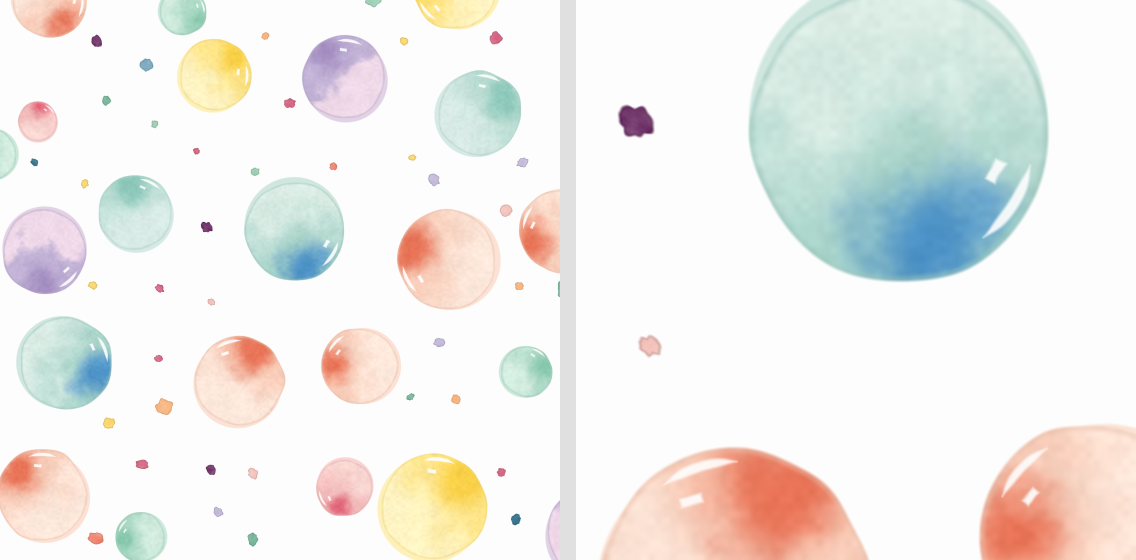
Left: the whole. Right: its middle third, enlarged.
Give the GLSL for this pattern, as a three.js fragment shader.

```glsl
// Watercolour bubbles with soft washes and small paint dots scattered on white paper.
varying vec2 vUv;

const vec3 PAPER = vec3(0.994, 0.994, 0.993);
const float BALL_CELL = 0.25;                 // spacing of the large bubbles
const vec2 BALL_SHIFT = vec2(0.09, 0.06);
const vec2 BIG_RADIUS = vec2(0.060, 0.096);   // smallest and largest
const vec2 SMALL_RADIUS = vec2(0.035, 0.052);
const float DOT_CELL = 0.108;                 // spacing of the paint dots
const vec2 DOT_RADIUS = vec2(0.006, 0.0115);
const float DOT_GAP = 0.026;                  // clear paper between dot and bubble
const float SOFT = 0.0014;                    // edge softness

struct Ball { vec2 center; float radius; float kind; };

float hash(vec2 p) { return fract(sin(dot(p, vec2(127.1, 311.7))) * 43758.5453); }
vec2 hash2(vec2 p) { return vec2(hash(p), hash(p + 57.3)); }

float noise(vec2 p) {
  vec2 i = floor(p), f = fract(p);
  f = f * f * (3.0 - 2.0 * f);
  return mix(mix(hash(i), hash(i + vec2(1.0, 0.0)), f.x),
             mix(hash(i + vec2(0.0, 1.0)), hash(i + 1.0), f.x), f.y);
}

float fbm(vec2 p) {
  float sum = 0.0, amp = 0.53;
  for (int i = 0; i < 4; i++) { sum += amp * noise(p); p = p * 2.1 + 7.7; amp *= 0.5; }
  return sum;
}

float cover(float d) { return 1.0 - smoothstep(-SOFT, SOFT, d); }

// Pale wash, body wash and concentrated pigment of each bubble kind
void bubbleColors(float k, out vec3 pale, out vec3 body, out vec3 deep) {
  pale = vec3(0.99, 0.91, 0.86); body = vec3(0.97, 0.80, 0.72); deep = vec3(0.90, 0.39, 0.27);
  if (k == 1.0) { pale = vec3(1.0, 0.96, 0.77); body = vec3(0.99, 0.89, 0.52); deep = vec3(0.98, 0.81, 0.24); }
  if (k == 2.0) { pale = vec3(0.86, 0.93, 0.90); body = vec3(0.66, 0.83, 0.79); deep = vec3(0.24, 0.53, 0.78); }
  if (k == 3.0) { pale = vec3(0.83, 0.93, 0.88); body = vec3(0.67, 0.85, 0.77); deep = vec3(0.50, 0.77, 0.66); }
  if (k == 4.0) { pale = vec3(0.94, 0.85, 0.91); body = vec3(0.76, 0.70, 0.84); deep = vec3(0.62, 0.53, 0.74); }
  if (k == 6.0) { pale = vec3(0.98, 0.85, 0.83); body = vec3(0.95, 0.73, 0.73); deep = vec3(0.88, 0.34, 0.43); }
  if (k == 7.0) { pale = vec3(0.85, 0.92, 0.90); body = vec3(0.73, 0.87, 0.83); deep = vec3(0.52, 0.77, 0.71); }
}

vec3 dotColor(float h) {
  float k = floor(h * 11.0);
  if (k < 1.0) return vec3(0.93, 0.46, 0.37);
  if (k < 2.0) return vec3(0.97, 0.67, 0.43);
  if (k < 3.0) return vec3(0.98, 0.82, 0.34);
  if (k < 4.0) return vec3(0.57, 0.79, 0.68);
  if (k < 5.0) return vec3(0.40, 0.68, 0.56);
  if (k < 6.0) return vec3(0.12, 0.39, 0.50);
  if (k < 7.0) return vec3(0.43, 0.62, 0.72);
  if (k < 8.0) return vec3(0.73, 0.69, 0.83);
  if (k < 9.0) return vec3(0.95, 0.73, 0.70);
  if (k < 10.0) return vec3(0.82, 0.33, 0.46);
  return vec3(0.38, 0.12, 0.35);
}

// Bubble of the staggered grid near p, offset by whole cells
Ball ballNear(vec2 p, vec2 offset) {
  vec2 g = (p + BALL_SHIFT) / BALL_CELL;
  float row = floor(g.y) + offset.y;
  float stagger = 0.5 * mod(row, 2.0);
  vec2 id = vec2(floor(g.x - stagger) + offset.x, row);
  float kind = mod(id.x * 3.0 + id.y * 2.0, 8.0);
  vec2 range = (kind == 3.0 || kind == 6.0) ? SMALL_RADIUS : BIG_RADIUS;
  float r = mix(range.x, range.y, hash(id + 3.7));
  vec2 jitter = (hash2(id + 11.0) - 0.5) * (0.28 - 2.0 * r) * vec2(0.9, 1.2);
  return Ball((id + 0.5 + vec2(stagger, 0.0)) * BALL_CELL - BALL_SHIFT + jitter, r, kind);
}

float ballDistance(vec2 p) {
  float d = 1.0;
  for (int j = -1; j <= 1; j++) for (int i = -1; i <= 1; i++) {
    Ball b = ballNear(p, vec2(float(i), float(j)));
    d = min(d, length(p - b.center) - b.radius);
  }
  return d;
}

vec3 paintBall(vec3 col, vec2 p, Ball b) {
  vec2 u = (p - b.center) / b.radius;
  float len = length(u);
  if (len > 1.3) return col;
  vec2 n = u / max(len, 0.001), seed = floor(b.center * 700.0);
  vec3 pale, body, deep;
  bubbleColors(b.kind, pale, body, deep);
  float angle = 6.2832 * hash(seed);
  vec2 dir = vec2(cos(angle), sin(angle));

  // Offset pale layer behind the bubble
  float ghost = cover((length(u + dir * 0.09) - 1.0) * b.radius);
  col = mix(col, mix(pale, body, 0.45), ghost * 0.8);

  // Washes spreading toward one side, with pooled pigment
  float flow = fbm(u * 1.9 + seed) - 0.5;
  float edge = b.kind == 4.0 ? 0.22 : 0.75;
  vec3 paint = mix(pale, body, smoothstep(-edge, edge, dot(u, dir) + flow * 1.5));
  float pool = 1.0 - smoothstep(0.05, 0.75, length(u - dir * 0.72) + flow * 0.7);
  paint = mix(paint, deep, pool * 0.85);
  float d = (len - 1.0 - 0.07 * (noise(n * 2.2 + seed) - 0.5)) * b.radius;
  paint = mix(paint, body * 0.94, 0.55 * smoothstep(-0.005, -0.0005, d));
  paint += 0.035 * (noise(p * 230.0) - 0.5) + 0.05 * (fbm(p * 45.0) - 0.5);

  // Unpainted glints: a tapered arc at the rim and a short dash
  float turn = angle + (hash(seed + 5.0) < 0.5 ? 0.75 : -0.75);
  vec2 g = vec2(cos(turn), sin(turn));
  float taper = smoothstep(0.94, 1.0, dot(n, g));
  float arc = cover((abs(len - 0.89) - 0.035 * taper) * b.radius) * step(0.01, taper);
  vec2 q = abs(vec2(dot(u, vec2(-g.y, g.x)) - 0.12, dot(u, g) - 0.66) + 0.1 * flow);
  float dash = cover(max(q.x - 0.08, q.y - 0.033) * b.radius);
  paint = mix(paint, PAPER, 0.9 * max(arc, dash));
  return mix(col, paint, cover(d));
}

vec3 paintDot(vec3 col, vec2 p, vec2 id) {
  vec2 c = (id + 0.5 + 0.66 * (hash2(id + 31.0) - 0.5)) * DOT_CELL;
  vec2 q = p - c;
  if (length(q) > 0.035 || ballDistance(c) < DOT_GAP) return col;
  float r = mix(DOT_RADIUS.x, DOT_RADIUS.y, hash(id + 8.0)) + 0.007 * step(0.88, hash(id + 19.0));
  float a = 6.2832 * hash(id + 2.0);
  q = mat2(cos(a), sin(a), -sin(a), cos(a)) * q * vec2(1.0, 1.0 + 0.3 * hash(id + 6.0));
  float len = length(q);
  vec2 n = q / max(len, 0.0001);
  float d = len - r * (0.82 + 0.4 * noise(n * 2.3 + id * 9.0));
  vec3 paint = mix(dotColor(hash(id + 44.0)), PAPER, 0.3 * fbm(q / r * 1.3 + id));
  paint *= 1.0 - 0.13 * smoothstep(-0.003, -0.0005, d);
  return mix(col, paint, cover(d));
}

void main() {
  vec3 col = PAPER;
  for (int j = -1; j <= 1; j++) for (int i = -1; i <= 1; i++) {
    vec2 offset = vec2(float(i), float(j));
    col = paintDot(col, vUv, floor(vUv / DOT_CELL) + offset);
    col = paintBall(col, vUv, ballNear(vUv, offset));
  }
  gl_FragColor = vec4(col, 1.0);
}
```
